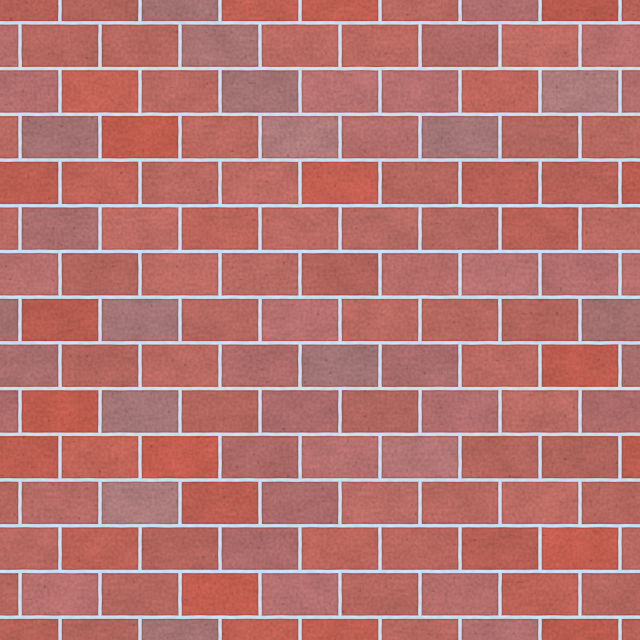
This texture is drawn by a Shadertoy shader. Its source:

```glsl
// Running-bond brick wall: 8 bricks across, 14 courses, thin pale blue mortar.
// Each brick takes a hashed tint; wrapped gradient noise adds grain, pits and
// slightly uneven joints. All periods are whole numbers, so the canvas tiles.

const ivec2 BRICKS = ivec2(8, 14);         // repeats across and down
const vec2 BOND_SHIFT = vec2(0.25, 0.5);   // in bricks; keeps joints off the canvas edges
const float JOINT_HALF = 0.0027;           // half the mortar width
const float JOINT_SOFTNESS = 0.0011;       // blur of the brick outline
const float JOINT_WOBBLE = 0.0006;         // unevenness of the joints
const float RIM_WIDTH = 0.0036;            // saturated border inside a brick
const float GRAIN = 0.10;
const float STREAKS = 0.045;
const float BLOTCHES = 0.07;
const float PIT_DEPTH = 0.13;

const vec3 MORTAR = vec3(0.785, 0.88, 0.95);
const vec3 BRICK_ORANGE = vec3(0.745, 0.360, 0.308);
const vec3 BRICK_RED = vec3(0.715, 0.410, 0.378);
const vec3 BRICK_MAUVE = vec3(0.692, 0.432, 0.430);
const vec3 BRICK_GREY = vec3(0.650, 0.468, 0.472);
const vec3 RIM_TINT = vec3(0.95, 0.78, 0.75);

// Wraps integer cells into 0..period-1, also for cells just below zero.
ivec2 wrapCell(ivec2 cell, ivec2 period) {
    return (cell + period) % period;
}

// Integer hash of a wrapped cell, giving two values in 0..1.
vec2 hash2(ivec2 cell, uint seed) {
    uint n = uint(cell.x) * 1597334677u ^ uint(cell.y) * 3812015801u ^ seed * 2654435769u;
    n = (n ^ (n >> 15)) * 2246822519u;
    n = (n ^ (n >> 13)) * 3266489917u;
    n ^= n >> 16;
    return vec2(n & 65535u, n >> 16) / 65535.0;
}

float cornerSlope(ivec2 cell, vec2 offset, ivec2 period, uint seed) {
    float angle = 6.28318 * hash2(wrapCell(cell, period), seed).x;
    return dot(vec2(cos(angle), sin(angle)), offset);
}

// Gradient noise over the unit canvas, wrapping after "period" cells.
float gradientNoise(vec2 uv, ivec2 period, uint seed) {
    vec2 p = uv * vec2(period);
    vec2 f = fract(p);
    ivec2 i = ivec2(floor(p));
    ivec2 e = ivec2(1, 0);
    vec2 w = f * f * f * (f * (f * 6.0 - 15.0) + 10.0);
    float low = mix(cornerSlope(i, f, period, seed),
                    cornerSlope(i + e.xy, f - vec2(e.xy), period, seed), w.x);
    float high = mix(cornerSlope(i + e.yx, f - vec2(e.yx), period, seed),
                     cornerSlope(i + e.xx, f - vec2(e.xx), period, seed), w.x);
    return mix(low, high, w.y);
}

// Mostly red, with some orange and mauve and a few grey bricks.
vec3 brickTint(ivec2 id) {
    vec2 h = hash2(id, 7u);
    vec3 tint = mix(BRICK_ORANGE, BRICK_RED, smoothstep(0.0, 0.30, h.x));
    tint = mix(tint, BRICK_MAUVE, smoothstep(0.50, 0.80, h.x));
    tint = mix(tint, BRICK_GREY, smoothstep(0.82, 0.94, h.x));
    return tint * (0.96 + 0.08 * h.y);
}

void mainImage(out vec4 fragColor, in vec2 fragCoord) {
    vec2 uv = fragCoord / iResolution.xy;
    float pixel = 1.0 / min(iResolution.x, iResolution.y);

    // Brick layout: every second course shifts by half a brick.
    vec2 wobble = vec2(gradientNoise(uv, ivec2(32, 56), 1u),
                       gradientNoise(uv, ivec2(40, 28), 2u));
    vec2 grid = (uv + JOINT_WOBBLE * wobble) * vec2(BRICKS) + BOND_SHIFT;
    int course = int(floor(grid.y));
    grid.x += 0.5 * float(course & 1);
    ivec2 id = wrapCell(ivec2(floor(grid)), BRICKS);
    vec2 local = fract(grid);

    // Distance from the nearest joint line, in canvas units.
    vec2 toJoint = min(local, 1.0 - local) / vec2(BRICKS);
    float inside = min(toJoint.x, toJoint.y) - JOINT_HALF;
    float soft = max(JOINT_SOFTNESS, 0.65 * pixel);
    float brickMask = smoothstep(-soft, soft, inside);

    // Brick face: blotches, horizontal streaks, fine grain and dark pits.
    float blotch = gradientNoise(uv, ivec2(24, 28), 3u);
    float streak = gradientNoise(uv, ivec2(36, 160), 4u);
    float grain = gradientNoise(uv, ivec2(190), 5u);
    float pits = smoothstep(0.34, 0.60, gradientNoise(uv, ivec2(150), 6u));
    vec3 brick = brickTint(id);
    brick *= 1.0 + GRAIN * grain + STREAKS * streak + BLOTCHES * blotch;
    brick *= 1.0 - PIT_DEPTH * pits;
    float rim = 1.0 - smoothstep(0.0, RIM_WIDTH, inside);
    brick *= mix(vec3(1.0), RIM_TINT, rim);

    // Mortar: faint mottling along the joints.
    vec3 mortar = MORTAR * (1.0 + 0.05 * gradientNoise(uv, ivec2(96), 8u));

    fragColor = vec4(mix(mortar, brick, brickMask), 1.0);
}
```
